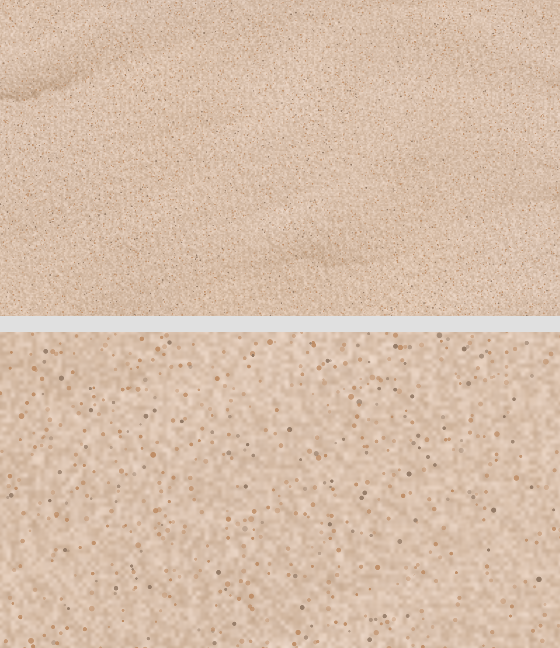
Top: the whole. Bottom: its middle third, enlarged.
Write a WebGL 2 fragment shader that draws this texture.

```glsl
#version 300 es
precision highp float;
// Pale beach sand seen from above, with soft wind ripples and fine grains.
// Ripples are a warped, bent sawtooth faded by noise; grains are value noise,
// and scattered rust and brown specks come from jittered, rotated grids.

#define SAND vec3(0.850, 0.754, 0.676)
#define TONE_TINT vec3(0.84, 1.0, 1.2)
#define RUST vec3(0.74, 0.54, 0.38)
#define BROWN vec3(0.56, 0.46, 0.38)
#define RIPPLES 4.6
#define RIPPLE_SLOPE 0.34
#define CREASE_DEPTH 0.10
#define GRAIN_FREQ 225.0
#define GRAIN_CONTRAST 0.115
#define SPECK_FREQ 98.0
#define SPECK_CHANCE 0.085

uniform vec2 u_resolution;
out vec4 fragColor;

float hash(vec2 p) {
  return fract(sin(dot(p, vec2(127.1, 311.7))) * 43758.5);
}

float noise(vec2 p) {
  vec2 i = floor(p), f = fract(p);
  f = f * f * (3.0 - 2.0 * f);
  return mix(mix(hash(i), hash(i + vec2(1, 0)), f.x),
             mix(hash(i + vec2(0, 1)), hash(i + vec2(1, 1)), f.x), f.y);
}

mat2 rotation(float a) {
  return mat2(cos(a), sin(a), -sin(a), cos(a));
}

float fbm(vec2 p) {
  float sum = 0.0, amp = 0.5;
  for (int i = 0; i < 4; i++) {
    sum += amp * noise(p);
    p = rotation(0.6) * p * 2.03 + 17.3;
    amp *= 0.5;
  }
  return sum / 0.9375;
}

// Coordinates along and across the ripples, which bend down at upper right
vec2 rippleSpace(vec2 p) {
  float bend = max(p.x - 1.05, 0.0);
  float across = p.y - RIPPLE_SLOPE * p.x
               + 0.85 * bend * bend * smoothstep(0.3, 0.9, p.y);
  return vec2(p.x, across);
}

// Signed tone of the relief: dark above each crease, a pale lip below it
float relief(vec2 p) {
  vec2 q = rippleSpace(p);
  float warp = 1.5 * (fbm(q * vec2(1.8, 3.0) + 4.7) - 0.5)
             + 0.14 * (fbm(p * 11.0 + 31.0) - 0.5);
  float phase = q.y * RIPPLES + warp;
  float s = fract(phase);
  float row = floor(phase);

  float fade = noise(vec2(q.x * 2.3 + row * 7.31, row * 3.7 + 0.5));
  float soft = smoothstep(0.25, 0.9, fade);
  float sharp = smoothstep(0.6, 0.95, fade);

  float rise = smoothstep(0.0, 0.12, s) * (1.0 - smoothstep(0.7, 1.0, s));
  float shadow = 0.5 * soft * exp(-3.2 * s) * rise;
  float crease = sharp * exp(-9.0 * s) * smoothstep(0.0, 0.07, s);
  float lip = soft * smoothstep(0.5, 0.92, s) * (1.0 - smoothstep(0.93, 1.0, s));

  float drift = fbm(q * vec2(2.2, 6.5) + 53.0) - 0.5;
  return 0.16 * lip - shadow - 1.3 * crease + 0.55 * drift;
}

// Fine grains, with some coarser clumps lit from above
float grains(vec2 p) {
  float fine = noise(p * GRAIN_FREQ) - 0.5;
  vec2 c = rotation(0.7) * p * GRAIN_FREQ * 0.52;
  float clump = noise(c + 9.0) - noise(c + vec2(9.5, 9.7));
  return fine + 0.38 * clump;
}

// One grid of round specks: x is coverage, y picks the colour
vec2 specks(vec2 p, float layer, float chance) {
  vec2 g = rotation(0.5 + layer * 1.1) * p * SPECK_FREQ * (1.0 + 0.13 * layer);
  vec2 id = floor(g) + layer * 57.0;
  vec2 jitter = vec2(hash(id + 3.1), hash(id + 8.6)) - 0.5;
  float radius = mix(0.14, 0.30, hash(id + 15.4));
  float blur = 0.5 * SPECK_FREQ / u_resolution.y;
  float d = length(fract(g) - 0.5 - 0.3 * jitter);
  float dotMask = 1.0 - smoothstep(radius - blur, radius + blur, d);
  float present = step(hash(id), chance);
  return vec2(dotMask * present * mix(0.35, 0.95, hash(id + 21.7)), hash(id + 33.3));
}

void main() {
  vec2 p = gl_FragCoord.xy / u_resolution.y;
  float form = relief(p);

  // Shaded slopes look rougher than lit ones
  float roughness = 1.0 + 0.35 * clamp(-form, 0.0, 1.0);
  float tone = CREASE_DEPTH * form + GRAIN_CONTRAST * roughness * grains(p);
  vec3 color = SAND + TONE_TINT * tone;

  // Slow drift between rosy and golden sand, plus small warm grains
  float warmth = fbm(p * 1.6 + 71.0) - 0.5 + 0.35 * (noise(p * 150.0 + 5.0) - 0.5);
  color += vec3(0.0, -0.02, -0.05) * warmth;

  // Scattered mineral specks, unevenly dense
  float chance = SPECK_CHANCE * mix(0.5, 1.5, fbm(p * 3.0 + 90.0));
  for (int i = 0; i < 3; i++) {
    vec2 speck = specks(p, float(i), chance);
    color = mix(color, mix(RUST, BROWN, step(0.8, speck.y)), speck.x);
  }
  fragColor = vec4(clamp(color, 0.0, 1.0), 1.0);
}
```
